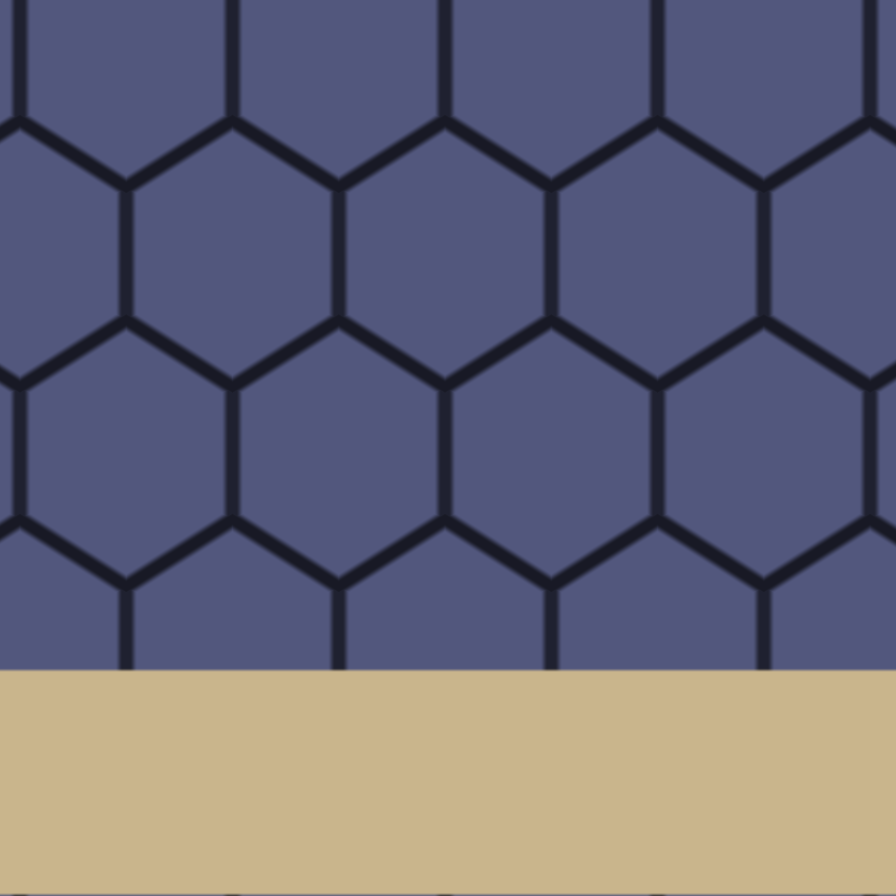
This pattern is drawn by a WebGL 2 fragment shader. Its source:

```glsl
#version 300 es
precision highp float;

uniform vec2 u_resolution;
out vec4 fragColor;

// Distances to the upright and slanted walls of a cell in one staggered grid
vec2 wallDistances(vec2 p) {
    vec2 period = vec2(0.2372, 0.4453);
    vec2 q = abs(mod(p + 0.5 * period, period) - 0.5 * period);
    vec2 slantNormal = normalize(vec2(0.0747, 0.1186));
    return vec2(0.1186 - q.x, dot(vec2(0.0, 0.1487) - q, slantNormal));
}

float nearest(vec2 d) {
    return min(d.x, d.y);
}

float wallMask(float d) {
    return 1.0 - smoothstep(0.004, 0.0125, d);
}

void main() {
    vec2 uv = gl_FragCoord.xy / u_resolution;

    // Two interleaved grids form the honeycomb
    vec2 p = uv - vec2(0.4967, 0.7168);
    vec2 even = wallDistances(p);
    vec2 odd = wallDistances(p + vec2(0.1186, 0.22265));
    vec2 walls = nearest(even) > nearest(odd) ? even : odd;

    // Upright walls are slightly fainter than slanted ones
    float ink = max(0.88 * wallMask(walls.x), wallMask(walls.y));
    vec3 color = mix(vec3(0.32, 0.34, 0.49), vec3(0.095, 0.1, 0.145), ink);

    // Sand band with soft borders
    float band = smoothstep(-0.001, 0.004, uv.y)
               * (1.0 - smoothstep(0.2495, 0.2545, uv.y));
    color = mix(color, vec3(0.79, 0.71, 0.55), band);

    fragColor = vec4(color, 1.0);
}
```
